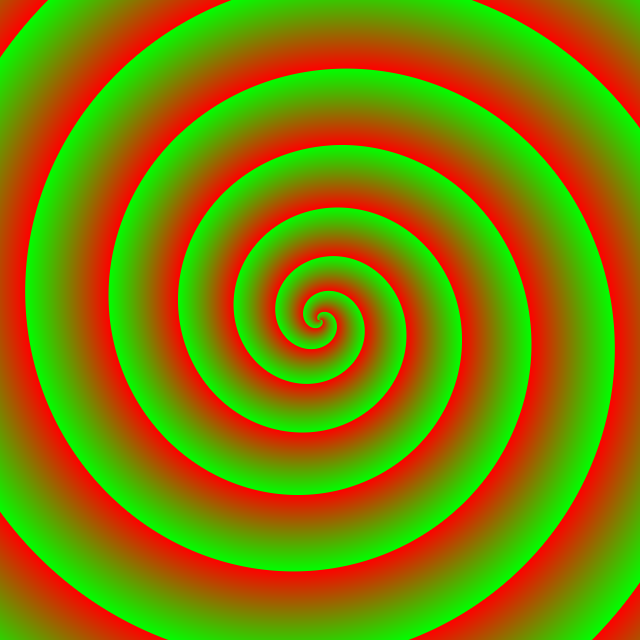
Give the GLSL for this background, as a WebGL 1 fragment shader.

```glsl
precision highp float;
// Two-armed spiral of red-to-green ramps around the canvas centre.
// A sawtooth runs over the square root of the radius plus the angle, so the
// bands widen outwards; its sharp jump is smoothed over about one pixel.

uniform vec2 u_resolution;

const float PI = 3.14159;
const float ARMS = 2.0;
const float BAND_DENSITY = 9.6; // bands per square root of canvas radius
const float PHASE_OFFSET = 0.5;
const vec3 RAMP_START = vec3(1.0, 0.0, 0.0);
const vec3 RAMP_END = vec3(0.0, 1.0, 0.0);

// Band count at a point given as radius and angle
float spiralPhase(float radius, float angle) {
  return BAND_DENSITY * sqrt(radius) + ARMS * angle / (2.0 * PI) - PHASE_OFFSET;
}

// Length of the phase gradient, free of the seam in the angle
float phaseSlope(float radius) {
  float radial = 0.5 * BAND_DENSITY / sqrt(radius);
  float angular = ARMS / (2.0 * PI * radius);
  return length(vec2(radial, angular));
}

// Rising sawtooth whose drop is spread over the given width
float smoothSaw(float phase, float width) {
  float ramp = fract(phase);
  float edge = (ramp - step(0.5, ramp)) / width;
  return abs(edge) < 0.5 ? 0.5 - edge : ramp;
}

void main() {
  float canvasSize = min(u_resolution.x, u_resolution.y);
  vec2 point = (gl_FragCoord.xy - 0.5 * u_resolution) / canvasSize;
  float radius = max(length(point), 0.0001);
  float angle = atan(point.y, point.x);

  // Band ramp, with the edge width kept below one band at the centre
  float edgeWidth = min(phaseSlope(radius) / canvasSize, 0.9);
  float ramp = smoothSaw(spiralPhase(radius, angle), edgeWidth);

  gl_FragColor = vec4(mix(RAMP_START, RAMP_END, ramp), 1.0);
}
```
